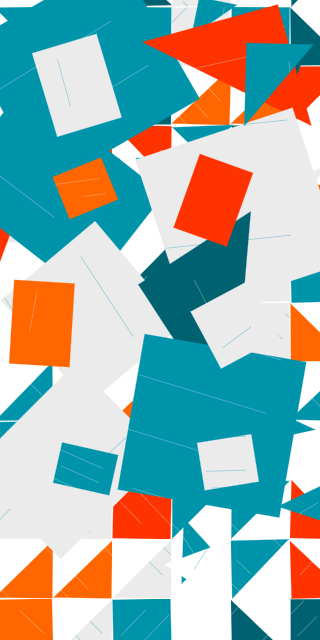
This background is drawn by a Shadertoy shader. Its source:

```glsl
// Abstract collage of flat paper cutouts: a mosaic of square and triangular tiles,
// then shards, big slabs and accent cards scattered on jittered grids, painted from
// the top down. Every piece is a box distance, optionally halved along its diagonal.

const vec3 WHITE  = vec3(1.00, 1.00, 1.00);
const vec3 GREY   = vec3(0.92, 0.92, 0.925);
const vec3 TEAL   = vec3(0.00, 0.58, 0.67);
const vec3 DARK   = vec3(0.00, 0.38, 0.44);
const vec3 RED    = vec3(1.00, 0.20, 0.00);
const vec3 ORANGE = vec3(1.00, 0.40, 0.00);
const vec3 PALETTE[6] = vec3[6](GREY, WHITE, TEAL, DARK, RED, ORANGE);

// Colour order of each layer, as palette indices
const int TILE_DECK[8]   = int[8](0, 2, 2, 3, 2, 5, 0, 4);
const int SHARD_DECK[8]  = int[8](2, 0, 4, 2, 3, 0, 2, 1);
const int SLAB_DECK[8]   = int[8](2, 4, 2, 0, 0, 3, 0, 2);
const int ACCENT_DECK[8] = int[8](0, 2, 5, 4, 5, 0, 2, 0);

const float TILE_SIZE   = 0.185;  // all lengths are in canvas widths
const float TILE_EMPTY  = 0.20;   // share of tiles left blank
const float TILE_SQUARE = 0.55;   // below this a tile is square, above a triangle
const float STRIP       = 0.40;   // bottom strip kept free of large pieces
const float HAIR_WIDTH  = 0.001;
const float HAIR_ALPHA  = 0.40;

float hash(vec2 p) {
    return fract(sin(dot(p, vec2(127.1, 311.7))) * 43758.5453);
}

mat2 rotation(float a) {
    float c = cos(a), s = sin(a);
    return mat2(c, -s, s, c);
}

// Antialiased inside of a distance field
float coverage(float d) {
    return clamp(0.5 - d * iResolution.x / 1.2, 0.0, 1.0);
}

// Box, or the half of it below its diagonal
float cutoutDistance(vec2 q, vec2 extent, bool halved) {
    vec2 e = abs(q) - extent;
    float d = max(e.x, e.y);
    float diagonal = dot(q, extent.yx) / length(extent);
    return halved ? max(d, diagonal) : d;
}

// Sparse thin strokes of random length across a piece
float hairlines(vec2 q, vec2 extent, float slant, vec2 id) {
    q = rotation(slant) * q;
    float spacing = extent.y * 0.7;
    float row = floor(q.y / spacing);
    float h = hash(id + row * 3.7);
    float line = abs(q.y - (row + 0.5) * spacing) - HAIR_WIDTH;
    float ends = abs(q.x - (h - 0.5) * extent.x) - extent.x * (0.3 + 0.7 * h);
    float drawn = step(hash(id + row + 9.3), 0.5);
    return HAIR_ALPHA * drawn * coverage(max(line, ends));
}

void paint(inout vec3 col, vec2 q, vec2 extent, bool halved, int ink, float slant, vec2 id) {
    vec3 hair = ink < 2 ? TEAL : GREY;
    vec3 paper = mix(PALETTE[ink], hair, hairlines(q, extent, slant, id));
    col = mix(col, paper, coverage(cutoutDistance(q, extent, halved)));
}

// Nearly straight tiles, triangles facing any corner
void mosaic(inout vec3 col, vec2 p) {
    vec2 g = p / TILE_SIZE + vec2(0.1, 0.3);
    vec2 cell = floor(g);
    float kind = hash(cell + 2.3);
    if (kind < TILE_EMPTY) return;
    int ink = TILE_DECK[int(hash(cell + 5.1) * 8.0)];
    float quarter = floor(hash(cell + 7.7) * 4.0) * 1.5708;
    float wobble = (hash(cell + 8.9) - 0.5) * 0.06;
    vec2 q = rotation(quarter + wobble) * (fract(g) - 0.5) * TILE_SIZE;
    paint(col, q, vec2(0.49 * TILE_SIZE), kind > TILE_SQUARE, ink, 0.785, cell);
}

// Turned pieces on a jittered grid above height base; one in "every" is a triangle
void scatter(inout vec3 col, vec2 p, int deck[8], ivec2 grid, float base,
             vec2 sizes, float jitter, int every, float seed) {
    float top = iResolution.y / iResolution.x;
    vec2 cellSize = vec2(1.0, top - base) / vec2(grid);
    for (int i = 0; i < grid.x * grid.y; i++) {
        vec2 id = vec2(float(i), seed);
        vec2 cell = vec2(i % grid.x, grid.y - 1 - i / grid.x);
        vec2 shift = vec2(hash(id + 1.3), hash(id + 2.9)) - 0.5;
        vec2 center = vec2(0.0, base) + (cell + 0.5 + jitter * shift) * cellSize;
        vec2 extent = mix(sizes.x, sizes.y, hash(id + 4.1))
                    * vec2(1.0, mix(0.7, 1.0, hash(id + 5.7)));
        vec2 q = rotation(6.2832 * hash(id + 6.3)) * (p - center);
        float slant = (hash(id + 8.1) - 0.5) * 0.5;
        paint(col, q, extent, i % every == 1 % every, deck[i % 8], slant, id);
    }
}

void mainImage(out vec4 fragColor, in vec2 fragCoord) {
    vec2 p = fragCoord / iResolution.x;
    vec3 col = WHITE;
    mosaic(col, p);
    scatter(col, p, SHARD_DECK, ivec2(5, 5), 0.25, vec2(0.05, 0.11), 0.9, 1, 11.0);
    scatter(col, p, SLAB_DECK, ivec2(2, 4), STRIP, vec2(0.21, 0.28), 0.35, 4, 23.0);
    scatter(col, p, ACCENT_DECK, ivec2(2, 4), STRIP, vec2(0.08, 0.14), 0.5, 8, 37.0);
    fragColor = vec4(col, 1.0);
}
```
